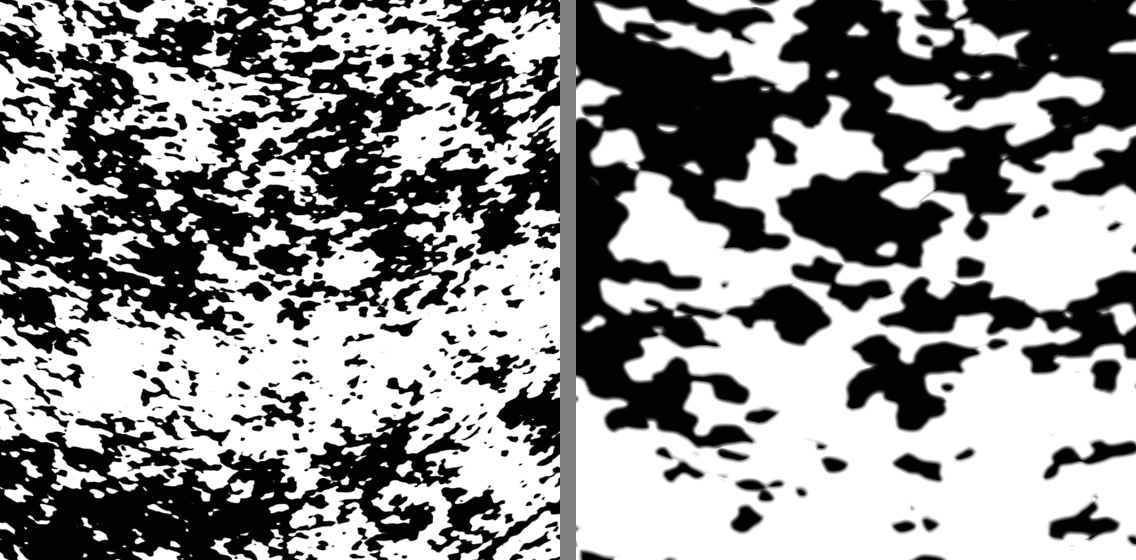
Left: the whole. Right: its middle third, enlarged.
Write a three.js fragment shader that draws this texture.

```glsl
// Weathered black and white grain: gradient noise at four scales plus thin
// veins, flattened along bent strata, shifted by a broad tone layout and cut
// at a threshold whose edge has a constant width in canvas units.

#define PATCH_SCALE 9.0     // cells across the canvas, coarse to fine
#define CLUMP_SCALE 19.0
#define VEIN_SCALE 25.0
#define GRAIN_SCALE 41.0
#define SPECK_SCALE 82.0
#define STRETCH 1.28        // flattening of the grains
#define BEND 0.35           // curvature of the strata
#define BAND_SLOPE 0.18     // rise of the bright band to the right
#define BALANCE 0.0         // overall shift towards white
#define EDGE 0.0018         // half width of the soft edge
#define INK vec3(0.008)
#define PAPER vec3(1.0)

varying vec2 vUv;

// Random gradient in -1..1 for a lattice point, without sine
vec2 hashGradient(vec2 cell) {
  vec3 p = fract(cell.xyx * vec3(0.1031, 0.1030, 0.0973));
  p += dot(p, p.yzx + 33.33);
  return fract((p.xx + p.yz) * p.zy) * 2.0 - 1.0;
}

float gradientNoise(vec2 p) {
  vec2 cell = floor(p);
  vec2 f = p - cell;
  vec2 blend = f * f * f * (f * (f * 6.0 - 15.0) + 10.0);
  vec2 right = vec2(1.0, 0.0);
  vec2 up = vec2(0.0, 1.0);
  float a = dot(hashGradient(cell), f);
  float b = dot(hashGradient(cell + right), f - right);
  float c = dot(hashGradient(cell + up), f - up);
  float d = dot(hashGradient(cell + 1.0), f - 1.0);
  return mix(mix(a, b, blend.x), mix(c, d, blend.x), blend.y);
}

// One layer, turned by its own angle to hide the lattice
float layer(vec2 p, float scale, float angle) {
  float c = cos(angle);
  float s = sin(angle);
  return gradientNoise(mat2(c, s, -s, c) * p * scale + angle * 37.0 + 50.0);
}

float bump(float x) {
  return exp(-x * x);
}

// Broad layout: bright rising band, dark belt above it, dark lower left
float tone(vec2 uv) {
  float height = uv.y - BAND_SLOPE * (uv.x - 0.5);
  float band = 0.29 * bump((height - 0.355) / 0.105);
  float belt = 0.10 * bump((height - 0.56) / 0.10);
  float corner = 0.32 * bump(length((uv - vec2(0.15, 0.04)) / vec2(0.36, 0.13)));
  float lowerRight = 0.09 * bump(length((uv - vec2(0.9, 0.08)) / vec2(0.3, 0.15)));
  return band - belt - corner + lowerRight;
}

// Signed field: positive is paper, negative is ink
float field(vec2 uv) {
  float fromMiddle = uv.x - 0.5;
  vec2 strata = vec2(uv.x / STRETCH, (uv.y - BEND * fromMiddle * fromMiddle) * STRETCH);
  float patches = 0.50 * layer(strata, PATCH_SCALE, 0.4);
  float clumps = 0.50 * layer(strata, CLUMP_SCALE, 1.1);
  float grains = 0.75 * layer(strata, GRAIN_SCALE, 1.9);
  float specks = 0.45 * layer(strata, SPECK_SCALE, 2.6);
  float veins = 0.60 * (abs(layer(strata, VEIN_SCALE, 3.4)) - 0.15);
  return tone(uv) + patches + clumps + grains + specks + veins + BALANCE;
}

void main() {
  // Field over slope approximates the distance to the grain edge
  float probe = 0.0006;
  float value = field(vUv);
  vec2 slope = vec2(field(vUv + vec2(probe, 0.0)), field(vUv + vec2(0.0, probe))) - value;
  float distanceToEdge = value * probe / max(length(slope), probe * 6.0);

  float cover = smoothstep(-EDGE, EDGE, distanceToEdge);
  gl_FragColor = vec4(mix(INK, PAPER, cover), 1.0);
}
```
